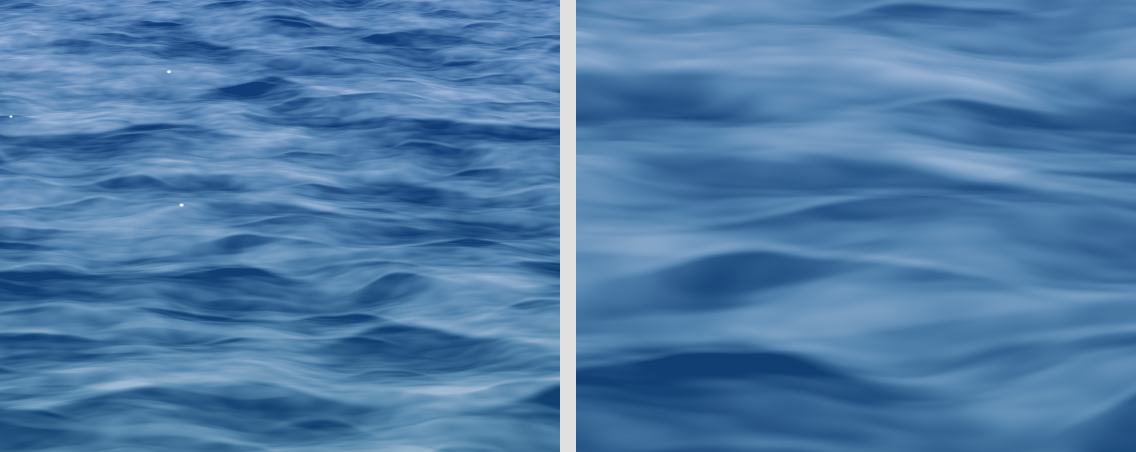
Left, the full canvas; right, a detail of the centre.
Write a WebGL 1 fragment shader that draws this texture.

```glsl
precision highp float;
uniform vec2 u_resolution;

#define HORIZON 0.5
#define SWELL_ROWS 8.5
#define SWELL_DEPTH 0.54
#define CHOP_SCALE vec2(2.3, 2.6)
#define CHOP_DEPTH 0.3
#define RIPPLE_SCALE vec2(2.0, 12.0)
#define RIPPLE_GAIN 0.52
#define BASE_TONE 0.59
#define RIM_GAIN 0.2
#define STREAK_GAIN 0.2
#define GLINT_SIZE 0.004

const vec3 DEEP = vec3(0.09, 0.27, 0.48);
const vec3 WATER = vec3(0.33, 0.52, 0.69);
const vec3 SKYLIT = vec3(0.56, 0.68, 0.81);
const vec3 NEAR_TINT = vec3(0.0, 0.02, -0.04);

float hash(vec2 p) {
  vec3 q = fract(p.xyx * vec3(0.1031, 0.1030, 0.0973));
  q += dot(q, q.yzx + 33.33);
  return fract((q.x + q.y) * q.z);
}

float slopeAt(vec2 cell, vec2 offset) {
  float angle = 6.2832 * hash(cell);
  return dot(vec2(cos(angle), sin(angle)), offset);
}

// Gradient noise, centred on zero
float noise(vec2 p) {
  vec2 i = floor(p), f = p - i;
  vec2 w = f * f * f * (f * (f * 6.0 - 15.0) + 10.0);
  vec2 e = vec2(1.0, 0.0);
  return mix(mix(slopeAt(i, f), slopeAt(i + e, f - e), w.x),
             mix(slopeAt(i + e.yx, f - e.yx), slopeAt(i + 1.0, f - 1.0), w.x), w.y);
}

// Long flat ripples, each octave bent by the one before
float ripples(vec2 p) {
  float sum = 0.0, amp = 1.0;
  p *= RIPPLE_SCALE;
  for (int k = 0; k < 5; k++) {
    float n = noise(p + 31.7);
    sum += amp * n;
    p = p * 1.85 + vec2(7.3, 13.1 + 0.7 * n);
    amp *= 0.76;
  }
  return sum;
}

// Rows of humped swells: x is face shade, y is rim light
vec2 swells(vec2 p) {
  float z = p.y * SWELL_ROWS;
  vec2 shade = vec2(0.0);
  for (int k = -2; k <= 2; k++) {
    float row = floor(z) + float(k);
    float strength = smoothstep(-0.12, 0.4, noise(vec2(p.x * 1.7 + row * 5.31, row * 7.37)));
    float bend = noise(vec2(p.x * 1.4 + row * 3.17, row * 11.43 + 50.0));
    float chop = noise(vec2(p.x * 6.0, row * 4.61 + 90.0));
    float below = z - (row + 0.6 + 0.8 * bend + 0.14 * chop - 0.45 * strength);
    float face = smoothstep(-0.02, 0.1, below) * exp(-1.9 * below * below);
    float rim = exp(-pow((below + 0.05) / 0.06, 2.0));
    shade += strength * vec2(face, rim);
  }
  return shade;
}

// A few tiny sun sparkles
float glints(vec2 p, float aspect) {
  float light = 0.0;
  for (int k = 0; k < 3; k++) {
    float id = float(k) + 3.0;
    vec2 spot = vec2(aspect * hash(vec2(id, 4.7)), 0.25 + 0.7 * hash(vec2(id, 19.3)));
    vec2 d = (p - spot) / (GLINT_SIZE * (0.4 + 0.6 * hash(vec2(id, 8.1))));
    light += 1.0 - smoothstep(0.5, 1.7, length(d * vec2(0.8, 1.1)));
  }
  return min(light, 1.0);
}

void main() {
  vec2 p = gl_FragCoord.xy / u_resolution.y;
  float aspect = u_resolution.x / u_resolution.y;
  float near = 1.0 - p.y;

  // Perspective: features grow towards the viewer
  float scale = HORIZON + near;
  vec2 sea = vec2((p.x - 0.55 * aspect) / scale, log(scale)) + vec2(4.0, 3.0);
  sea.y += 0.035 * noise(sea * vec2(2.1, 5.0)) + 0.012 * noise(sea * vec2(6.0, 14.0));

  // Large swells, then smaller crests and ripples over them
  vec2 swell = swells(sea);
  vec2 chop = swells(sea * CHOP_SCALE + vec2(11.3, 5.9));
  float tone = BASE_TONE - SWELL_DEPTH * swell.x - CHOP_DEPTH * chop.x;
  tone += RIPPLE_GAIN * ripples(sea) * (1.0 - 0.3 * min(swell.x, 1.0));

  // Reflected sky on rims and in fine streaks
  float patchLight = smoothstep(-0.2, 0.3, noise(sea * vec2(1.5, 5.0) + 20.0));
  float streak = smoothstep(0.05, 0.3, noise(sea * vec2(6.0, 46.0) + 70.0));
  tone += RIM_GAIN * (swell.y + 0.8 * chop.y) + STREAK_GAIN * patchLight * streak;
  tone = clamp(tone, -0.05, 1.1);

  vec3 color = tone < 0.5 ? mix(DEEP, WATER, tone * 2.0) : mix(WATER, SKYLIT, tone * 2.0 - 1.0);
  color += NEAR_TINT * (near - 0.5);
  color = mix(color, vec3(0.96, 0.97, 1.0), glints(p, aspect));
  gl_FragColor = vec4(color, 1.0);
}
```
